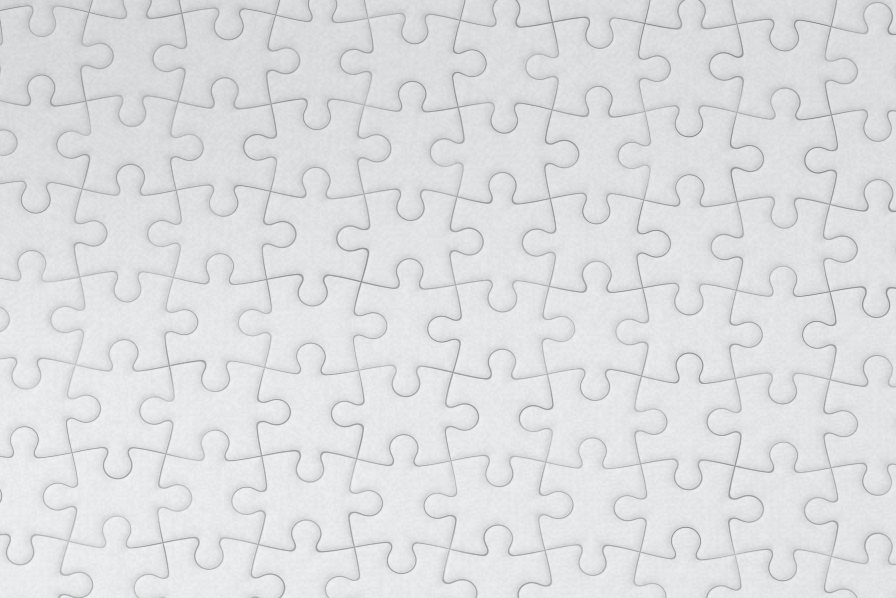
A Shadertoy shader for this pattern:

```glsl
// Blank white jigsaw puzzle: a slightly skewed grid of interlocking pieces.
// Each seam is a sine wave blended with a round knob whose direction alternates
// like a checkerboard; the seam distance drives thin gaps and an embossed rim.

const float PI = 3.14159265;
const float ROW_HEIGHT = 0.1477;             // in canvas heights
const vec2 LIGHT_DIR = vec2(-0.8, -0.6);     // y points down in grid space
const vec3 GAP_COLOR = vec3(0.47, 0.46, 0.45);

float hash(vec2 p) {
    return fract(sin(dot(p, vec2(127.1, 311.7))) * 43758.5453);
}

float valueNoise(vec2 p) {
    vec2 cell = floor(p), f = fract(p);
    f = f * f * (3.0 - 2.0 * f);
    float a = mix(hash(cell), hash(cell + vec2(1, 0)), f.x);
    float b = mix(hash(cell + vec2(0, 1)), hash(cell + vec2(1, 1)), f.x);
    return mix(a, b, f.y);
}

float smoothMin(float a, float b, float k) {
    float h = max(k - abs(a - b), 0.0) / k;
    return min(a, b) - 0.25 * h * h * k;
}

// Distance to one seam: u runs along it, d across it, side is the knob direction.
float seamDistance(float u, float d, float side, vec2 seed) {
    d *= side;
    float wave = d + 0.075 * sin(PI * u);
    float x = u - 0.5 + 0.03 * (hash(seed) - 0.5);
    float radius = 0.148 + 0.014 * (hash(seed + 7.3) - 0.5);
    float disc = length(vec2(x, d - 0.137)) - radius;
    float neck = max(abs(x) - 0.108, d - 0.137);
    float knob = smoothMin(disc, neck, 0.04);
    return abs(smoothMin(wave, knob, 0.07));
}

// Distance to the nearest seam, in cell units.
float puzzleDistance(vec2 g) {
    vec2 cell = floor(g), line = floor(g + 0.5);
    vec2 along = g - cell, across = g - line;
    float sideH = 2.0 * mod(cell.x + line.y, 2.0) - 1.0;
    float sideV = 1.0 - 2.0 * mod(line.x + cell.y, 2.0);
    float horizontal = seamDistance(along.x, across.y, sideH, vec2(cell.x, line.y));
    float vertical = seamDistance(along.y, across.x, sideV, vec2(line.x, cell.y) + 31.7);
    return min(horizontal, vertical);
}

// Rounded piece profile: low at the seam, flat inside.
float pieceHeight(vec2 g) {
    return 1.0 - exp(-puzzleDistance(g) / 0.035);
}

// Canvas position (0 to 1, y down) to grid cells, with slight skew and wobble.
vec2 toGrid(vec2 q) {
    float columnWidth = 0.1033 + 0.0034 * q.y;
    vec2 g = vec2(8.0 - (0.927 - q.x) / columnWidth,
                  (q.y - 0.0165 - 0.0306 * q.x) / ROW_HEIGHT);
    vec2 wobble = vec2(valueNoise(g * 0.9 + 20.0), valueNoise(g * 0.9 + 50.0)) - 0.5;
    return g + 0.03 * wobble;
}

// Broad lighting: dim top, brightest toward the lower left.
vec3 paperColor(vec2 q) {
    float tone = mix(0.872, 0.902, smoothstep(0.0, 0.65, q.y));
    tone -= 0.025 * exp(-5.0 * dot(q, q));
    tone += 0.02 * (1.0 - q.x) * smoothstep(0.2, 0.8, q.y);
    tone -= 0.008 * smoothstep(0.55, 1.0, q.x);
    return tone + vec3(-0.003, 0.0, 0.010);
}

void mainImage(out vec4 fragColor, in vec2 fragCoord) {
    vec2 q = fragCoord / iResolution.xy;
    q.y = 1.0 - q.y;
    vec2 g = toGrid(q);
    float pixel = 1.0 / (iResolution.y * ROW_HEIGHT);
    float dist = puzzleDistance(g);

    // Paper with fine grain and faint mottling
    vec3 color = paperColor(q);
    vec2 paper = q * vec2(1.5, 1.0);
    color += 0.034 * (valueNoise(paper * 300.0) - 0.5);
    color += 0.012 * (valueNoise(paper * 110.0) - 0.5);

    // Embossed rim and soft contact shade
    vec2 offset = LIGHT_DIR * 0.024;
    float emboss = pieceHeight(g - offset) - pieceHeight(g + offset);
    color += 0.06 * emboss - 0.05 * exp(-dist / 0.035);

    // Hairline gap, unevenly dark along its length
    float wear = mix(0.22, 0.75, valueNoise(g * 2.3 + 11.0));
    wear *= mix(0.8, 1.0, smoothstep(0.0, 0.6, q.x));
    float halfWidth = mix(0.004, 0.008, valueNoise(g * 1.7 + 80.0));
    float gap = 1.0 - smoothstep(max(halfWidth - 0.6 * pixel, 0.0), halfWidth + 0.6 * pixel, dist);
    color = mix(color, GAP_COLOR, gap * wear);

    fragColor = vec4(clamp(color, 0.0, 1.0), 1.0);
}
```
